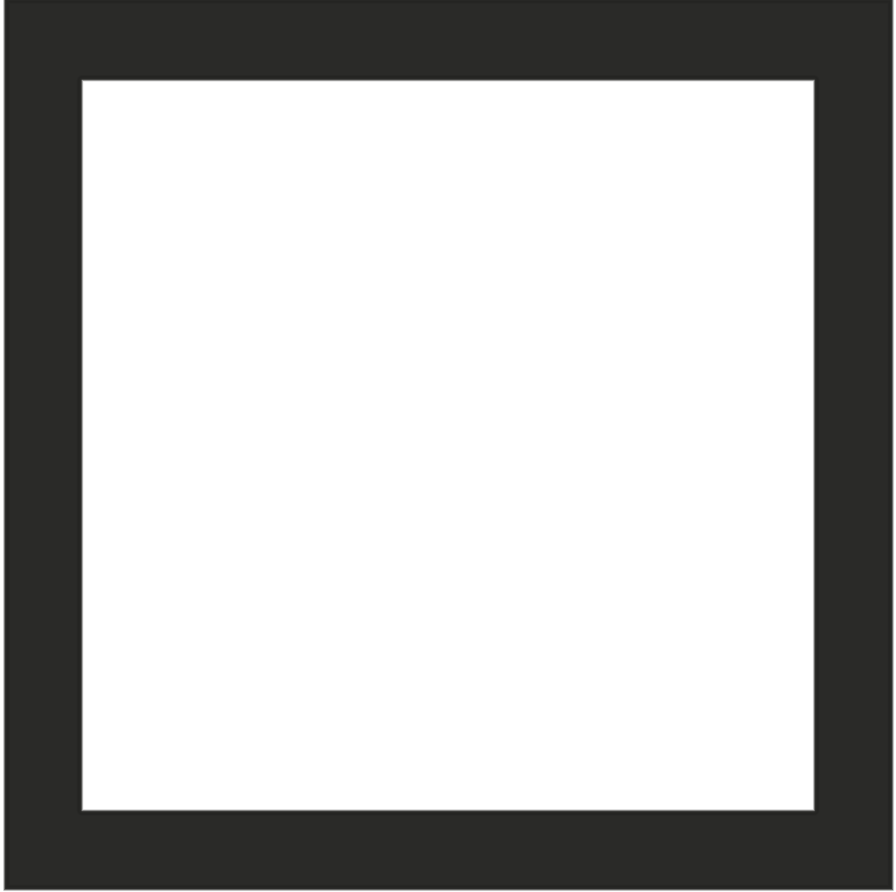
Write a Shadertoy shader that draws this background.

```glsl
// A thick charcoal square frame around a plain white panel, with soft edges.

// Signed distance to the box between two corners, negative inside.
float boxDistance(vec2 p, vec2 lowCorner, vec2 highCorner) {
    vec2 d = abs(p - 0.5 * (lowCorner + highCorner)) - 0.5 * (highCorner - lowCorner);
    return length(max(d, 0.0)) + min(max(d.x, d.y), 0.0);
}

void mainImage(out vec4 fragColor, in vec2 fragCoord) {
    vec2 uv = fragCoord / iResolution.xy;
    float softness = max(0.0019, 0.75 / iResolution.y);

    float outer = boxDistance(uv, vec2(0.0046, 0.0022), vec2(0.9966, 1.002));
    float inner = boxDistance(uv, vec2(0.0918, 0.0915), vec2(0.9085, 0.9098));

    // Charcoal, slightly darker in a thin line along both rims
    vec3 charcoal = vec3(0.165, 0.165, 0.157);
    float rim = min(abs(inner - 0.004), abs(outer + 0.004));
    charcoal *= 1.0 - 0.15 * (1.0 - smoothstep(0.0, 0.003, rim));

    // Frame lies inside the outer box and outside the inner panel
    float frame = (1.0 - smoothstep(-softness, softness, outer))
                * smoothstep(-softness, softness, inner);

    fragColor = vec4(mix(vec3(1.0), charcoal, frame), 1.0);
}
```
